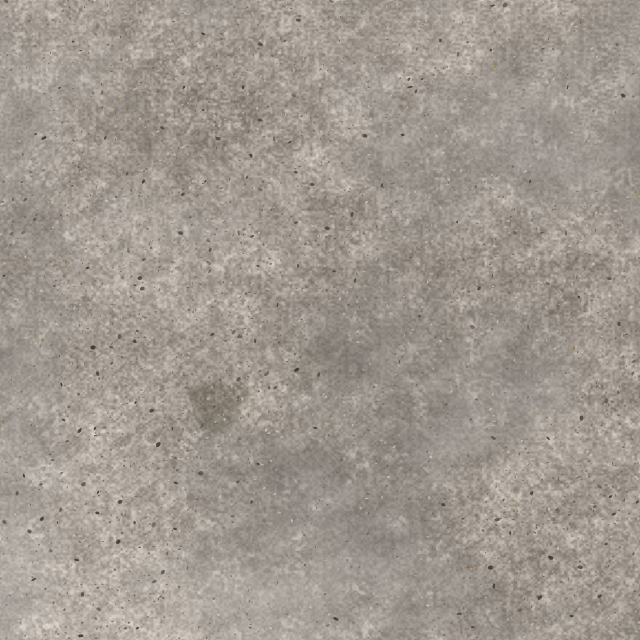
This texture is drawn by a WebGL 1 fragment shader. Its source:

```glsl
precision highp float;

uniform vec2 u_resolution;

float hash(vec2 p) {
  return fract(sin(dot(p, vec2(127.1, 311.7))) * 43758.5453);
}

mat2 rotation(float angle) {
  float c = cos(angle), s = sin(angle);
  return mat2(c, -s, s, c);
}

float noise(vec2 p) {
  vec2 i = floor(p);
  vec2 f = fract(p);
  f = f * f * (3.0 - 2.0 * f);
  return mix(mix(hash(i), hash(i + vec2(1.0, 0.0)), f.x),
             mix(hash(i + vec2(0.0, 1.0)), hash(i + vec2(1.0)), f.x), f.y);
}

float fbm(vec2 p) {
  float sum = 0.0;
  float amplitude = 0.53;
  for (int octave = 0; octave < 4; octave++) {
    sum += amplitude * noise(p);
    p = rotation(0.6) * p * 2.03 + 17.3;
    amplitude *= 0.5;
  }
  return sum;
}

// Scattered stone chips: x = coverage, y = random shade of the chip
vec2 chips(vec2 uv, float cells, float share, float size, float seed) {
  vec2 p = uv * cells;
  float edge = 0.8 * cells / u_resolution.y;
  vec2 chip = vec2(0.0);
  for (int y = -1; y <= 1; y++) {
    for (int x = -1; x <= 1; x++) {
      vec2 id = floor(p) + vec2(x, y);
      vec2 key = id + seed;
      vec2 center = id + 0.1 + 0.8 * vec2(hash(key + 3.1), hash(key + 7.7));
      vec2 d = rotation(0.5 + 2.6 * (hash(key + 11.3) - 0.5)) * (p - center);
      d.y *= 1.2 + 1.1 * hash(key + 19.9);
      float shape = length(d) * (0.85 + 0.3 * noise(d * 5.0 + key));
      float present = smoothstep(0.0, 0.03, share - hash(key));
      float radius = size * mix(0.45, 1.0, hash(key + 23.5));
      float cover = present * (1.0 - smoothstep(radius - edge, radius + edge, shape));
      if (cover > chip.x) chip = vec2(cover, hash(key + 31.7));
    }
  }
  return chip;
}

void main() {
  vec2 uv = gl_FragCoord.xy / u_resolution.y;

  // Worn zones expose more aggregate than the smooth trowelled middle
  float smoothZone = length((uv - vec2(0.62, 0.42)) * vec2(1.0, 1.1));
  float wear = smoothstep(0.3, 0.75, fbm(uv * 5.0 + 4.0) + 0.5 * (smoothZone - 0.35));

  // Cement tone from broad clouds down to fine grain
  float clouds = fbm(uv * 3.5 + 21.0) - 0.5;
  float blotches = fbm(rotation(0.4) * uv * vec2(22.0, 30.0) + 50.0) - 0.5;
  float grain = noise(uv * 290.0) - 0.5;
  float grit = noise(uv * 150.0 + 9.0) - 0.5;
  float tone = 0.598 + 0.17 * clouds + 0.15 * blotches + 0.045 * wear;
  tone += (0.09 + 0.07 * wear) * grain + (0.05 + 0.06 * wear) * grit;
  tone += 0.05 * smoothstep(0.6, 0.0, length(uv - vec2(0.15, 0.12)));

  // Pale scuffed crust gathers in clumps
  float clumps = smoothstep(0.47, 0.68, fbm(uv * 38.0 + 70.0) + 0.12 * (wear - 0.5));
  tone += 0.09 * clumps * smoothstep(0.35, 0.75, noise(uv * 190.0 + 33.0));
  vec3 color = tone + mix(vec3(0.0, -0.027, -0.052), vec3(0.0, -0.031, -0.07), wear);

  // Damp stains: a round spot and a slanted smear
  vec2 spot = (uv - vec2(0.337, 0.373)) / vec2(0.043, 0.047);
  vec2 smear = rotation(0.75) * (uv - vec2(0.505, 0.44)) / vec2(0.06, 0.028);
  float ragged = 1.4 * (fbm(uv * 26.0) - 0.5);
  float stain = 0.8 * smoothstep(1.3, 0.5, length(spot) + ragged);
  stain = max(stain, 0.45 * smoothstep(1.5, 0.2, length(smear) + ragged));
  color *= 1.0 - stain * vec3(0.25, 0.26, 0.3);

  // Light, dark and ochre chips
  vec2 pale = chips(uv, 115.0, 0.06 + 0.12 * wear, 0.33, 5.0);
  color = mix(color, mix(vec3(0.68, 0.65, 0.59), vec3(0.83, 0.8, 0.75), pale.y), 0.75 * pale.x);

  vec2 pits = chips(uv, 135.0, 0.05 + 0.13 * wear, 0.3, 41.0);
  color = mix(color, mix(vec3(0.34, 0.31, 0.28), vec3(0.53, 0.49, 0.44), pits.y), 0.75 * pits.x);

  vec2 dark = chips(uv, 68.0, 0.015 + 0.085 * wear, 0.29, 83.0);
  color = mix(color, mix(vec3(0.2, 0.18, 0.16), vec3(0.46, 0.41, 0.35), dark.y), 0.85 * dark.x);

  vec2 ochre = chips(uv, 42.0, 0.025, 0.17, 127.0);
  color = mix(color, mix(vec3(0.42, 0.27, 0.15), vec3(0.78, 0.66, 0.36), ochre.y), 0.75 * ochre.x);

  gl_FragColor = vec4(color, 1.0);
}
```
